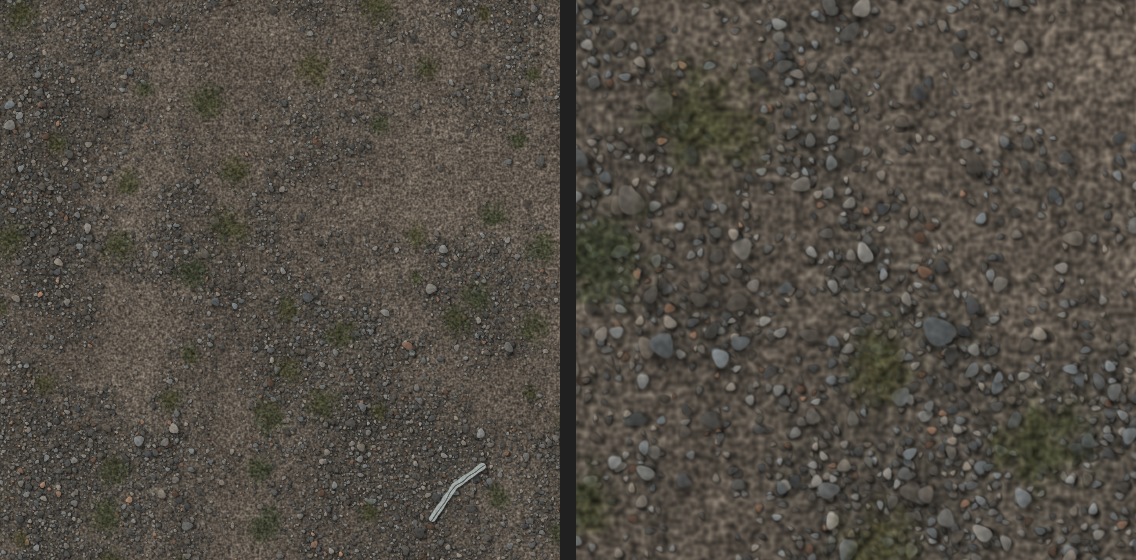
Left, the full canvas; right, a detail of the centre.
Write a three.js fragment shader that draws this texture.

```glsl
// Trodden brown earth with scattered gravel, moss tufts and one pale dry twig.
#define SOIL_COLOR vec3(0.372, 0.338, 0.302)
#define GAP_COLOR vec3(0.268, 0.254, 0.228)
#define MOSS_COLOR vec3(0.225, 0.235, 0.145)
#define TWIG_COLOR vec3(0.62, 0.65, 0.64)
#define GRAVEL_SCALE 3.2
#define GRAVEL_AMOUNT 0.78
#define GRAIN_CONTRAST 0.15
#define SHADOW_DEPTH 0.32
#define MOSS_CELLS 9.0
#define MOSS_AMOUNT 0.55
#define EDGE_SOFTNESS 0.0011

varying vec2 vUv;

vec3 hash3(vec2 p) {
  vec3 q = fract(vec3(p.xyx) * vec3(0.1031, 0.1030, 0.0973));
  q += dot(q, q.yxz + 33.33);
  return fract((q.xxy + q.yzz) * q.zyx);
}

vec2 gradientAt(vec2 cell) {
  float angle = 6.2832 * hash3(cell).x;
  return vec2(cos(angle), sin(angle));
}

// Gradient noise, roughly -0.7 to 0.7.
float noise(vec2 p) {
  vec2 i = floor(p), f = fract(p);
  vec2 w = f * f * f * (f * (f * 6.0 - 15.0) + 10.0);
  vec2 e = vec2(0.0, 1.0);
  float low = mix(dot(gradientAt(i), f), dot(gradientAt(i + e.yx), f - e.yx), w.x);
  float high = mix(dot(gradientAt(i + e), f - e), dot(gradientAt(i + 1.0), f - 1.0), w.x);
  return mix(low, high, w.y);
}

// How stony the ground is: ragged patches, denser towards the lower left.
float gravelMask(vec2 uv) {
  vec2 p = uv * GRAVEL_SCALE + 7.3;
  float n = noise(p) + 0.6 * noise(p * 2.7) + 0.5 * noise(p * 7.1);
  return smoothstep(-0.5, 0.5, n + 0.35 * (0.75 - uv.x * 0.5 - uv.y));
}

// Grey stones, leaning to blue or tan, with a few rusty ones.
vec3 stoneColor(vec3 rnd) {
  float value = mix(0.27, 0.54, pow(rnd.x, 1.4));
  vec3 tint = mix(vec3(0.95, 1.0, 1.02), vec3(1.08, 1.0, 0.90), rnd.y);
  tint = mix(tint, vec3(1.22, 0.95, 0.78), step(0.95, rnd.z));
  return value * tint;
}

// Lays one size of rounded pebbles, each with a contact shadow, over the ground.
vec3 addPebbles(vec3 color, vec2 uv, float cells, float amount) {
  vec2 home = floor(uv * cells);
  float soft = EDGE_SOFTNESS * cells;
  for (float y = -1.0; y <= 1.0; y++) {
    for (float x = -1.0; x <= 1.0; x++) {
      vec2 cell = home + vec2(x, y);
      vec3 place = hash3(cell + cells);
      vec3 look = hash3(cell + cells * 3.7 + 51.0);
      vec2 center = cell + 0.15 + 0.7 * place.xy;
      if (place.z > amount * gravelMask(center / cells)) continue;
      vec2 d = uv * cells - center;
      float turn = 6.2832 * look.z;
      vec2 q = mat2(cos(turn), -sin(turn), sin(turn), cos(turn)) * d;
      q.y *= 1.1 + 0.5 * look.y;
      float bearing = atan(q.y, q.x);
      float radius = mix(0.24, 0.47, look.x * look.x);
      radius *= 1.0 + 0.10 * sin(3.0 * bearing + 20.0 * look.y);
      float edge = length(q) - radius;
      float shadow = 1.0 - smoothstep(-0.05, 0.24, edge + 0.25 * (d.y - d.x));
      color *= 1.0 - SHADOW_DEPTH * shadow;
      float light = 1.0 + 0.16 * dot(d, vec2(-0.6, 0.8)) / radius;
      vec3 stone = stoneColor(hash3(cell * 1.7 + 9.0)) * light;
      color = mix(color, stone, 0.92 * (1.0 - smoothstep(-soft, soft, edge)));
    }
  }
  return color;
}

// Ragged clumps of moss, strongest at their middles.
float mossCover(vec2 uv) {
  vec2 home = floor(uv * MOSS_CELLS);
  float ragged = 0.30 * noise(uv * 34.0) + 0.45 * noise(uv * 95.0);
  float cover = 0.0;
  for (float y = -1.0; y <= 1.0; y++) {
    for (float x = -1.0; x <= 1.0; x++) {
      vec2 cell = home + vec2(x, y);
      vec3 rnd = hash3(cell + 113.0);
      float radius = mix(0.14, 0.36, hash3(cell + 37.0).x);
      float d = length(uv * MOSS_CELLS - cell - rnd.xy) / radius;
      float clump = 1.0 - smoothstep(0.15, 1.15, d + 1.3 * ragged);
      cover = max(cover, clump * step(rnd.z, MOSS_AMOUNT));
    }
  }
  return cover;
}

// Distance to a segment in x, offset across it in y.
vec2 segment(vec2 p, vec2 a, vec2 b) {
  vec2 along = b - a, q = p - a;
  float t = clamp(dot(q, along) / dot(along, along), 0.0, 1.0);
  return vec2(length(q - along * t), (along.x * q.y - along.y * q.x) / length(along));
}

vec2 twig(vec2 p) {
  vec2 lower = segment(p, vec2(0.772, 0.074), vec2(0.812, 0.132));
  vec2 upper = segment(p, vec2(0.812, 0.132), vec2(0.862, 0.168));
  return lower.x < upper.x ? lower : upper;
}

void main() {
  vec2 uv = vUv;
  float rocky = gravelMask(uv);
  float grain = noise(uv * 85.0) * 0.6 + noise(uv * 170.0 + 3.0) + noise(uv * 270.0 + 8.0);

  // Earth, then gravel from fine grit to the largest stones.
  vec3 color = mix(SOIL_COLOR, GAP_COLOR, 0.75 * rocky);
  color *= 1.0 + 0.16 * noise(uv * 6.0 + 21.0) + 0.14 * noise(uv * 28.0);
  color *= 1.0 + 2.0 * GRAIN_CONTRAST * grain;
  color = addPebbles(color, uv, 155.0, GRAVEL_AMOUNT);
  color = addPebbles(color, uv, 104.0, GRAVEL_AMOUNT * 0.75);
  color = addPebbles(color, uv, 71.0, GRAVEL_AMOUNT * 0.42);
  color = addPebbles(color, uv, 46.0, GRAVEL_AMOUNT * 0.16);
  color *= 1.0 + GRAIN_CONTRAST * grain;

  // Moss settles over the stones, yellower in places.
  vec3 moss = MOSS_COLOR + vec3(0.07, 0.03, 0.0) * noise(uv * 5.0 + 40.0);
  color = mix(color, moss * (1.0 + 0.5 * grain), 0.72 * mossCover(uv));

  // Split twig with its shadow.
  float width = 0.0058 + 0.002 * noise(uv * 60.0);
  color *= 1.0 - 0.4 * (1.0 - smoothstep(0.0, 0.008, twig(uv + vec2(-0.003, 0.004)).x - 0.002));
  vec2 wood = twig(uv);
  float split = 1.0 - smoothstep(0.0004, 0.0016, abs(wood.y + 0.001 + 0.003 * noise(uv * 45.0)));
  vec3 bark = TWIG_COLOR * (1.0 - 0.45 * split + 0.1 * grain);
  color = mix(color, bark, 1.0 - smoothstep(-EDGE_SOFTNESS, EDGE_SOFTNESS, wood.x - width));

  gl_FragColor = vec4(color, 1.0);
}
```
